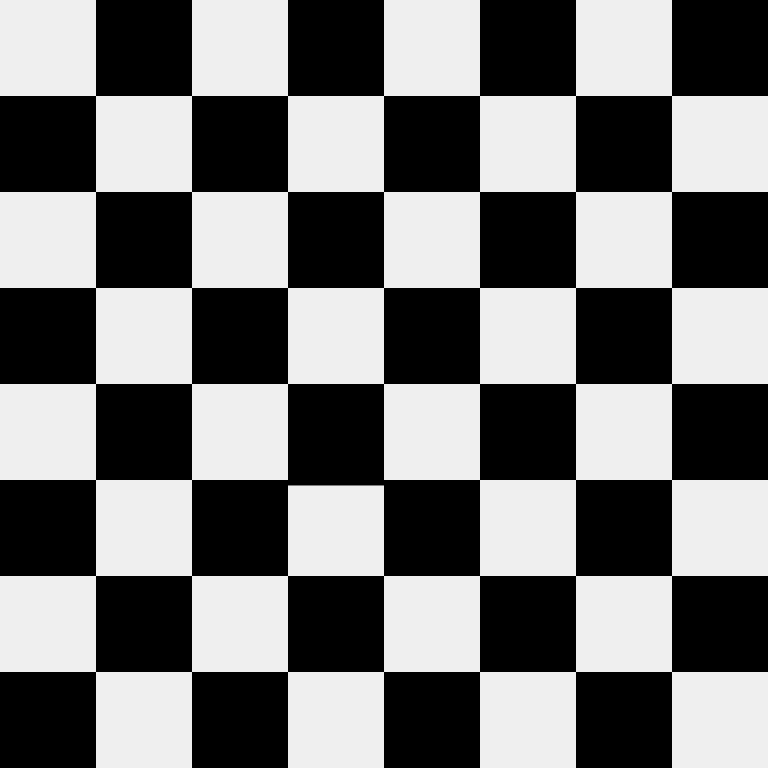
Write a WebGL 2 fragment shader that draws this pattern.

```glsl
#version 300 es
precision highp float;
// Checkerboard of eight by eight black and pale grey squares.
// Each axis is a smoothed square wave; their product gives the colour.
// One dark square reaches slightly down into the pale square below it.

uniform vec2 u_resolution;
out vec4 outColor;

const float CELLS = 8.0;                  // squares across and down
const vec3 DARK = vec3(0.0);
const vec3 LIGHT = vec3(0.937);
const vec2 SLIPPED_EDGE = vec2(3.5, 3.0); // centre of the lowered edge, in cells
const float SLIP = 0.057;                 // how far it drops, in cells

// Signed distance to the nearest whole number, positive in even cells.
vec2 edgeDistance(vec2 p) {
    return 0.5 - abs(mod(p + 0.5, 2.0) - 1.0);
}

// Square wave from -1 to 1 with edges one pixel wide.
vec2 squareWave(vec2 p, vec2 pixel) {
    return clamp(edgeDistance(p) / (0.5 * pixel), -1.0, 1.0);
}

void main() {
    vec2 pixel = CELLS / u_resolution;
    vec2 p = gl_FragCoord.xy * pixel;

    // Lower a single horizontal edge
    vec2 offset = abs(p - SLIPPED_EDGE);
    if (max(offset.x, offset.y) < 0.5) p.y += SLIP;

    // Cells whose column and row have equal parity are dark
    vec2 wave = squareWave(p, pixel);
    float lightness = 0.5 - 0.5 * wave.x * wave.y;
    outColor = vec4(mix(DARK, LIGHT, lightness), 1.0);
}
```
